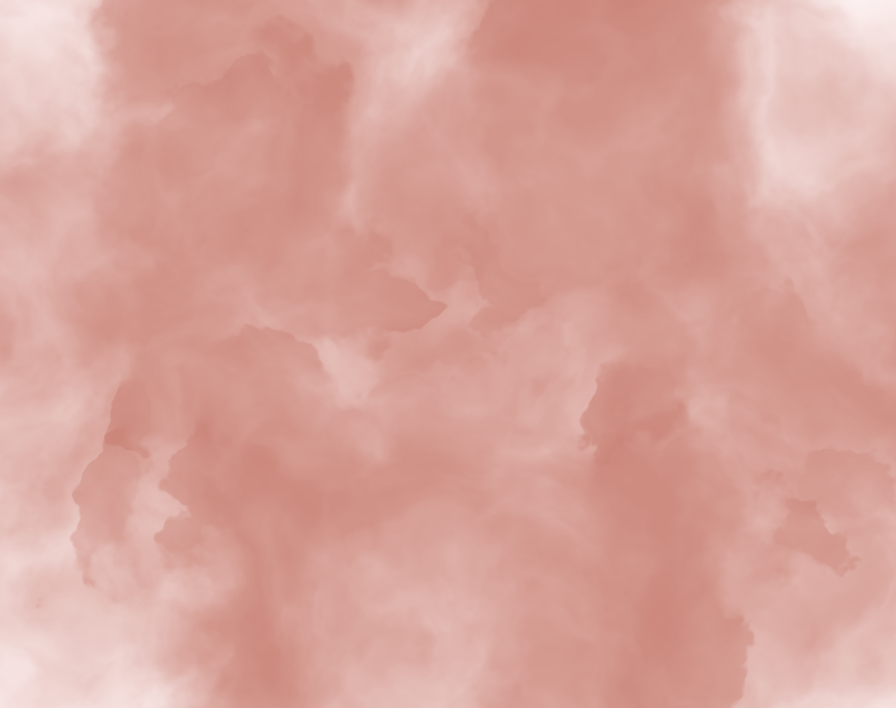
A WebGL 2 fragment shader for this texture:

```glsl
#version 300 es
precision highp float;
// Cloudy watercolour wash: translucent pigment blooms, each with a lobed rim
// that is crisp in places and dissolves elsewhere, over a gradient-noise ground.
// Pigment is summed as optical depth, then absorbed into pale paper.

#define PAPER vec3(0.99, 0.95, 0.95)
#define PIGMENT vec3(0.77, 0.465, 0.41)
#define BASE_INK 1.12
#define GROUND_VARIATION 1.6
#define COLUMN_STRENGTH 0.40
#define CORNER_FADE 1.15
#define BLOOM_RADIUS 0.175
#define BLOOM_INK 0.66
#define WARP_AMOUNT 0.36
#define LOBE_AMOUNT 0.15
#define RIM_WIDTH 0.012
#define MOTTLE_AMOUNT 0.85

out vec4 fragColor;
uniform vec2 u_resolution;

const float TAU = 6.2831853;

float hash(vec2 p) {
    vec3 q = fract(vec3(p.xyx) * 0.1031);
    q += dot(q, q.yzx + 33.33);
    return fract((q.x + q.y) * q.z);
}

float cornerSlope(vec2 cell, vec2 offset) {
    float a = TAU * hash(cell + 71.0);
    return dot(vec2(cos(a), sin(a)), offset);
}

float gradientNoise(vec2 p) {
    vec2 i = floor(p), f = fract(p), e = vec2(1.0, 0.0);
    vec2 s = f * f * f * (f * (f * 6.0 - 15.0) + 10.0);
    float low = mix(cornerSlope(i, f), cornerSlope(i + e.xy, f - e.xy), s.x);
    float high = mix(cornerSlope(i + e.yx, f - e.yx), cornerSlope(i + e.xx, f - e.xx), s.x);
    return mix(low, high, s.y);
}

const mat2 OCTAVE = mat2(1.6, 1.2, -1.2, 1.6);

float fbm(vec2 p) {
    float sum = 0.0, amp = 0.5;
    for (int i = 0; i < 6; i++) {
        sum += amp * gradientNoise(p);
        p = OCTAVE * p + 17.3;
        amp *= 0.5;
    }
    return sum;
}

// Rounded bumps separated by sharp creases
float billow(vec2 p) {
    float sum = 0.0, amp = 0.5;
    for (int i = 0; i < 4; i++) {
        sum += amp * abs(gradientNoise(p));
        p = OCTAVE * p + 9.7;
        amp *= 0.5;
    }
    return sum;
}

// Pale at the sides and middle, dark at the quarter lines
float columns(float x) {
    return -cos(2.0 * TAU * x);
}

// One bloom: rim of the given width towards "facing", dissolving behind
float bloom(vec2 q, float radius, vec2 facing, float lobes, float rim) {
    float dist = length(q);
    float side = dot(q, facing) / max(dist, 0.001);
    float softness = mix(0.22, rim, smoothstep(-0.2, 0.7, side));
    float body = smoothstep(0.0, softness, radius + lobes - dist);
    return body * smoothstep(-1.3, 0.8, dot(q, facing) / radius);
}

void main() {
    vec2 uv = gl_FragCoord.xy / u_resolution;
    vec2 p = gl_FragCoord.xy / u_resolution.y;
    float aspect = u_resolution.x / u_resolution.y;

    vec2 warp = WARP_AMOUNT * vec2(fbm(p * 2.9 + 3.1), fbm(p * 2.9 + 41.7));
    float lobes = LOBE_AMOUNT * billow((p + 0.4 * warp) * 8.0 + 5.0);
    float rim = mix(RIM_WIDTH, 0.13, smoothstep(-0.10, 0.16, fbm(p * 4.5 + 31.0)));

    // Ground: two dark columns, pale gap and corners, broad clouds
    vec2 c = 2.0 * (uv + 0.5 * warp) - 1.0;
    vec2 c2 = c * c;
    float ink = BASE_INK + GROUND_VARIATION * fbm(p * 2.1 + warp + 23.0);
    ink += COLUMN_STRENGTH * columns(uv.x + warp.x) * (0.5 + 0.6 * c2.y);
    ink -= CORNER_FADE * c2.x * c2.y;

    // Blooms on a jittered grid, rims mostly upwards, heaviest in the columns
    for (int i = 0; i < 20; i++) {
        vec2 cell = vec2(i % 5, i / 5);
        vec2 jitter = vec2(hash(cell + 11.0), hash(cell + 29.0)) - 0.5;
        vec2 home = (cell + 0.5 + 0.8 * jitter) / vec2(5.0, 4.0);
        float radius = BLOOM_RADIUS * (0.6 + 0.8 * hash(cell + 47.0));
        float angle = TAU * (0.25 + 0.7 * (hash(cell + 83.0) - 0.5));
        float strength = BLOOM_INK * (0.5 + 0.5 * hash(cell + 59.0));
        strength *= 0.75 + 0.45 * columns(home.x);
        vec2 q = p + warp - home * vec2(aspect, 1.0);
        ink += strength * bloom(q, radius, vec2(cos(angle), sin(angle)), lobes, rim);
    }

    // Mottling: soft clouding, puffy bumps and faint pale wisps
    ink += MOTTLE_AMOUNT * fbm(p * 6.0 + 2.5 * warp + 60.0);
    ink += MOTTLE_AMOUNT * (billow(p * 5.0 + 3.0 * warp + 15.0) - 0.17);
    float crease = abs(fbm(p * 4.0 + warp + 90.0));
    ink -= 0.15 * MOTTLE_AMOUNT * smoothstep(0.09, 0.0, crease);

    // Soft floor keeps thin pigment in the palest parts
    ink = log(1.0 + exp(3.0 * ink)) / 3.0;
    float cover = 0.98 * (1.0 - exp(-ink));
    fragColor = vec4(mix(PAPER, PIGMENT, cover), 1.0);
}
```
